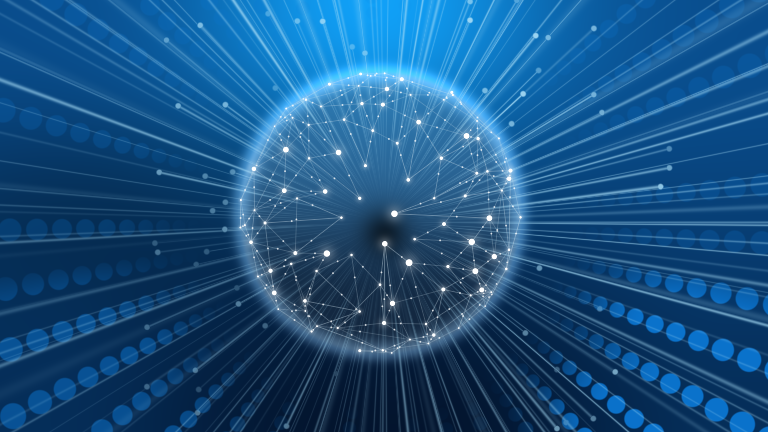
Give the GLSL for this background, as a WebGL 2 fragment shader.

```glsl
#version 300 es
precision highp float;
// Blue light burst with radial beams, rows of dots and a glowing network globe.

#define GLOBE_CENTER vec2(-0.009, 0.007)
#define GLOBE_RADIUS 0.325
#define BURST_CENTER vec2(0.002, -0.014)
#define NODE_COUNT 96
#define LINK_STEPS 4
#define DOT_ROWS 41.0
#define DOT_SPACING 0.075
#define BEAM_COLOR vec3(0.66, 0.87, 0.97)
#define DOT_COLOR vec3(0.04, 0.46, 0.82)

uniform vec2 u_resolution;
out vec4 fragColor;

const float TAU = 6.2831853;

vec3 hash3(vec2 p) {
    vec3 q = fract(vec3(p.xyx) * vec3(0.1031, 0.1030, 0.0973));
    q += dot(q, q.yxz + 33.33);
    return fract((q.xxy + q.yzz) * q.zyx);
}

float disc(float d, float radius, float soft) {
    return 1.0 - smoothstep(radius - soft, radius + soft, d);
}

float segmentDistance(vec2 p, vec2 a, vec2 b) {
    vec2 ab = b - a;
    return length(p - a - ab * clamp(dot(p - a, ab) / dot(ab, ab), 0.0, 1.0));
}

// Dark floor, blue sky and a bright pool of light at the top
vec3 backdrop(vec2 p) {
    vec3 low = mix(vec3(0.01, 0.08, 0.18), vec3(0.02, 0.18, 0.35), smoothstep(0.1, 0.8, abs(p.x)));
    vec3 high = vec3(0.035, 0.30, 0.55);
    vec3 color = mix(low, high, smoothstep(-0.5, 0.42, p.y));
    color *= 1.0 - 0.28 * exp(-dot((p - vec2(-0.7, 0.0)) * vec2(2.0, 4.0), (p - vec2(-0.7, 0.0)) * vec2(2.0, 4.0)));
    vec2 g = (p - vec2(-0.02, 0.5)) * vec2(2.5, 2.8);
    return color + vec3(0.03, 0.33, 0.42) * exp(-dot(g, g));
}

// Rows of discs that grow with distance from the burst
float dotRows(float turn, float r, float px) {
    float s = (turn - 0.5) * DOT_ROWS + 0.86;
    float row = mod(floor(s), DOT_ROWS);
    vec3 h = hash3(vec2(row, 7.0));
    float u = log(max(r, 0.01)) / DOT_SPACING + h.x;
    vec2 cell = vec2((fract(u) - 0.5) * DOT_SPACING, (fract(s) - 0.5) * TAU / DOT_ROWS) * r;
    float angle = (turn - 0.5) * TAU;
    float lower = smoothstep(0.1, -0.25, 0.0) + smoothstep(0.08, 0.28, -sin(angle));
    lower *= smoothstep(0.5, 0.72, abs(cos(angle)));
    float strength = mix(0.22 * step(0.3, h.y), 0.5 + 0.45 * step(0.0, cos(angle)), clamp(lower, 0.0, 1.0));
    float reach = smoothstep(0.40, 0.62 + 0.15 * h.z, r);
    return disc(length(cell), 0.031 * r, px) * strength * reach;
}

// One ring of jittered beams; some stop at a bright tip
float beams(float turn, float r, float count, float tipShare, float thickness, float px) {
    float s = turn * count;
    vec3 h = hash3(vec2(floor(s), count));
    float side = r * TAU / count * (fract(s) - mix(0.3, 0.7, h.x));
    float tip = h.y < tipShare ? mix(0.36, 0.70, h.z) : 4.0;
    float width = 0.45 * px + r * thickness * mix(0.3, 1.2, h.z);
    float line = exp(-side * side / (width * width)) * disc(r, tip, px);
    float rise = smoothstep(0.01, 0.42, r) * mix(0.25, 0.85, fract(h.x * 7.3 + h.y));
    float cap = disc(length(vec2(side, r - tip)), 0.0065, px);
    return max(line * rise, 0.9 * cap);
}

// Spiral of nodes spread over the front of the globe
vec2 globeNode(int i) {
    float k = float(i);
    vec3 h = hash3(vec2(k, 3.0));
    float z = 1.0 - (k + 0.5) / float(NODE_COUNT);
    float angle = k * 2.399963 + (h.x - 0.5) * 0.3;
    float radius = sqrt(1.0 - z * z) + (h.y - 0.5) * 0.12 * z;
    return GLOBE_RADIUS * radius * vec2(cos(angle), sin(angle));
}

// Returns link brightness in x and node brightness in y
vec2 network(vec2 p, float px) {
    vec2 light = vec2(0.0);
    for (int i = 0; i < NODE_COUNT; i++) {
        vec2 a = globeNode(i);
        vec3 h = hash3(vec2(float(i), 11.0));
        float facing = sqrt(max(0.0, 1.0 - dot(a, a) / (GLOBE_RADIUS * GLOBE_RADIUS)));
        float size = mix(0.0025, 0.0085, h.x * h.x) * mix(0.45, 1.0, facing);
        float d = length(p - a);
        light.y = max(light.y, disc(d, size, 0.7 * px) + 0.25 * exp(-d * d / (size * size * 7.0)));
        int previous = 5, hop = 8;
        for (int k = 0; k < LINK_STEPS; k++) {
            if (i + hop < NODE_COUNT && fract(h.y + float(k) * 0.37) < 0.8) {
                vec2 b = globeNode(i + hop);
                float line = disc(segmentDistance(p, a, b), 0.0006, 0.8 * px);
                light.x = max(light.x, line * mix(0.4, 0.85, h.z));
                light.y = max(light.y, 0.8 * disc(length(p - mix(a, b, 0.3 + 0.4 * h.z)), 0.002, 0.7 * px));
            }
            int next = previous + hop;
            previous = hop;
            hop = next;
        }
    }
    return light;
}

void main() {
    float px = 1.0 / u_resolution.y;
    vec2 p = (gl_FragCoord.xy - 0.5 * u_resolution) * px;
    vec2 ray = p - BURST_CENTER;
    float r = length(ray);
    float turn = atan(ray.y, ray.x + 1e-6) / TAU + 0.5;
    vec2 q = p - GLOBE_CENTER;
    float globeR = length(q) / GLOBE_RADIUS;
    float inside = disc(globeR, 1.0, 0.02);

    vec3 color = backdrop(p);
    color = mix(color, DOT_COLOR, dotRows(turn, r, px));

    // Pale haze in the globe, dark below its middle, light on its rim
    vec3 haze = mix(vec3(0.12, 0.18, 0.25), vec3(0.27, 0.46, 0.62), smoothstep(-0.2, 0.12, q.y));
    color = mix(color, haze, inside * 0.55);
    float rim = globeR - 1.0;
    color += vec3(0.22, 0.27, 0.30) * exp(-rim * rim * (rim > 0.0 ? 260.0 : 130.0));

    // Beams are fuller toward the upper right
    float direction = 0.75 + 0.25 * dot(ray / max(r, 0.001), vec2(0.6, 0.8));
    float light = 0.30 * beams(turn, r, 23.0, 0.0, 0.014, px);
    light = max(light, beams(turn, r, 43.0, 0.55, 0.0045, px));
    light = max(light, 0.75 * beams(turn, r, 67.0, 0.3, 0.003, px));
    light = max(light, 0.5 * beams(turn, r, 97.0, 0.15, 0.002, px));
    color = mix(color, BEAM_COLOR, light * direction);
    color *= 1.0 - 0.6 * exp(-dot(ray + vec2(0.0, 0.025), ray + vec2(0.0, 0.025)) * 400.0);

    // Network over everything
    if (globeR < 1.08) {
        vec2 net = network(q, px);
        color = mix(color, vec3(0.82, 0.89, 0.93), 0.65 * net.x);
        color = mix(color, vec3(1.0), clamp(net.y, 0.0, 1.0));
    }
    fragColor = vec4(color, 1.0);
}
```
